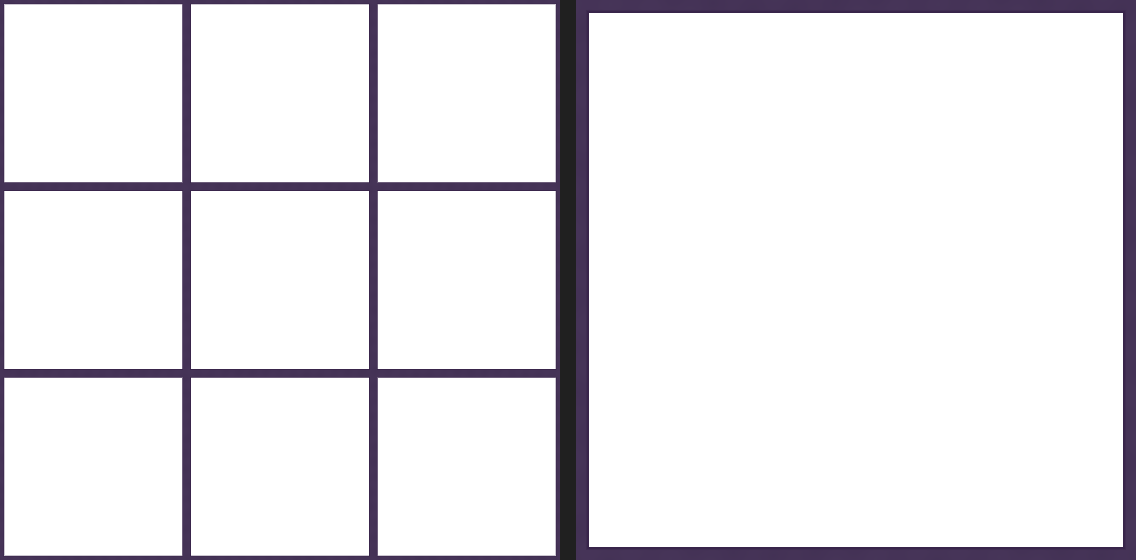
Left: the whole. Right: its middle third, enlarged.
Give the GLSL for this pattern, as a WebGL 2 fragment shader.

```glsl
#version 300 es
precision highp float;
// Three by three white square tiles divided by plum lines with darker rims.
uniform vec2 u_resolution;
out vec4 fragColor;

const float TAU = 6.2831853;

// Distance to the nearest grid line, in tile units
float gridDistance(vec2 p) {
    vec2 toLine = 0.5 - abs(fract(p) - 0.5);
    return min(toLine.x, toLine.y);
}

// Faint wrapping mottle, roughly -1 to 1
float mottle(vec2 uv) {
    vec2 a = TAU * uv;
    return 0.5 * sin(41.0 * a.x + 2.0 * sin(7.0 * a.y))
         + 0.5 * sin(37.0 * a.y + 2.0 * sin(5.0 * a.x));
}

void main() {
    vec2 uv = gl_FragCoord.xy / u_resolution;
    float pixel = 3.0 / min(u_resolution.x, u_resolution.y);
    float d = gridDistance(uv * 3.0);

    // Plum line, darkening in a thin rim beside each tile
    vec3 plum = vec3(0.27, 0.20, 0.34) + 0.006 * mottle(uv);
    vec3 rim = vec3(0.22, 0.14, 0.29);
    vec3 line = mix(plum, rim, smoothstep(0.0165, 0.0215, d));

    // White tile face with a smoothed edge
    float face = smoothstep(-0.5 * pixel, 0.5 * pixel, d - 0.0232);
    fragColor = vec4(mix(line, vec3(1.0), face), 1.0);
}
```
